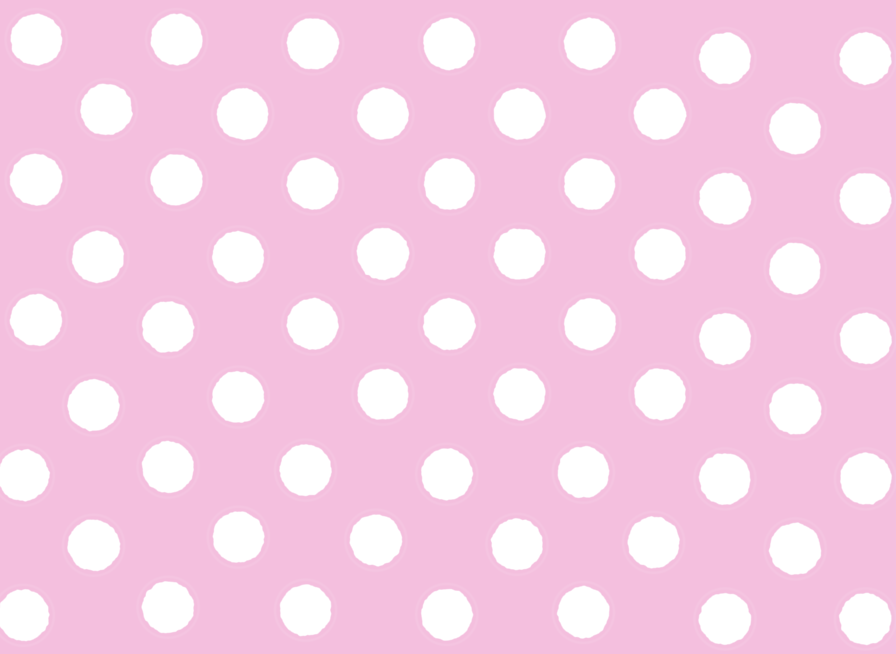
Give the GLSL for this pattern, as a WebGL 1 fragment shader.

```glsl
precision highp float;

uniform vec2 u_resolution;

const vec3 PINK = vec3(0.955, 0.75, 0.87);
const vec3 PALE_PINK = vec3(0.98, 0.86, 0.93);
const vec3 WHITE = vec3(1.0);

// Lengths are in lattice steps; a dot sits on every second node.
const vec2 CANVAS_STEPS = vec2(12.757, 9.335);
const vec2 FIRST_DOT = vec2(0.515, 0.565);
const vec2 LAST_NODE = vec2(12.0, 8.0);
const float DOT_RADIUS = 0.367;
const float HALO_RADIUS = 0.435;
const float HALO_WIDTH = 0.018;
const float EDGE_WOBBLE = 0.022;

vec2 hashGradient(vec2 cell) {
  float h = fract(sin(dot(cell, vec2(127.1, 311.7))) * 43758.5);
  float angle = 6.2832 * h;
  return vec2(cos(angle), sin(angle));
}

float gradientNoise(vec2 p) {
  vec2 i = floor(p);
  vec2 f = p - i;
  vec2 w = f * f * f * (f * (f * 6.0 - 15.0) + 10.0);
  float a = dot(hashGradient(i), f);
  float b = dot(hashGradient(i + vec2(1.0, 0.0)), f - vec2(1.0, 0.0));
  float c = dot(hashGradient(i + vec2(0.0, 1.0)), f - vec2(0.0, 1.0));
  float d = dot(hashGradient(i + vec2(1.0, 1.0)), f - vec2(1.0, 1.0));
  return mix(mix(a, b, w.x), mix(c, d, w.x), w.y);
}

// The lattice is pieced from patches, each slipped a little right and down.
vec2 patchShift(vec2 node) {
  float col = node.x;
  float row = node.y;
  if (col > 9.5) return vec2(-0.193, 0.270);
  if (row > 5.5 && col > 3.5) {
    if (col > 7.5) return vec2(-0.209, 0.176);
    if (col > 5.5) return vec2(-0.154, 0.205);
    return vec2(-0.164, 0.145);
  }
  if (col > 5.5) return vec2(-0.117, 0.062);
  if (col > 3.5) return vec2(-0.063, 0.060);
  if (row > 4.5 && col < 1.5) return vec2(-0.183, 0.218);
  if (row > 2.5 && col > 0.5) return vec2(-0.122, 0.103);
  if (col > 2.5) return vec2(-0.060, 0.062);
  return vec2(0.0);
}

bool hasDot(vec2 node) {
  bool inside = all(greaterThanEqual(node, vec2(0.0)))
             && all(lessThanEqual(node, LAST_NODE));
  return inside && mod(node.x + node.y, 2.0) < 0.5;
}

// Distance to a dot's rim, roughened by noise sampled around the circle.
float raggedRim(vec2 offset, vec2 node, float radius, float wobble) {
  float len = length(offset);
  vec2 dir = offset / max(len, 0.001);
  float rough = gradientNoise(dir * 3.3 + node * 7.3)
              + 0.5 * gradientNoise(dir * 7.0 + node * 11.7);
  return len - radius - wobble * rough;
}

float coverage(float dist, float blur) {
  return 1.0 - smoothstep(-blur, blur, dist);
}

void main() {
  vec2 uv = gl_FragCoord.xy / u_resolution;
  vec2 p = vec2(uv.x, 1.0 - uv.y) * CANVAS_STEPS - FIRST_DOT;
  float pixel = CANVAS_STEPS.x / u_resolution.x;
  float blur = max(0.7 * pixel, 0.014);
  vec2 nearest = floor(p + 0.5);

  float dots = 0.0;
  float halo = 0.0;
  for (int j = -1; j <= 1; j++) {
    for (int i = -1; i <= 1; i++) {
      vec2 node = nearest + vec2(float(i), float(j));
      if (hasDot(node)) {
        vec2 offset = p - node - patchShift(node);
        float rim = raggedRim(offset, node, DOT_RADIUS, EDGE_WOBBLE);
        float ring = abs(length(offset) - HALO_RADIUS) - HALO_WIDTH;
        dots = max(dots, coverage(rim, blur));
        halo = max(halo, coverage(ring, blur));
      }
    }
  }

  vec3 color = mix(PINK, PALE_PINK, 0.18 * halo);
  color = mix(color, WHITE, dots);
  gl_FragColor = vec4(color, 1.0);
}
```
